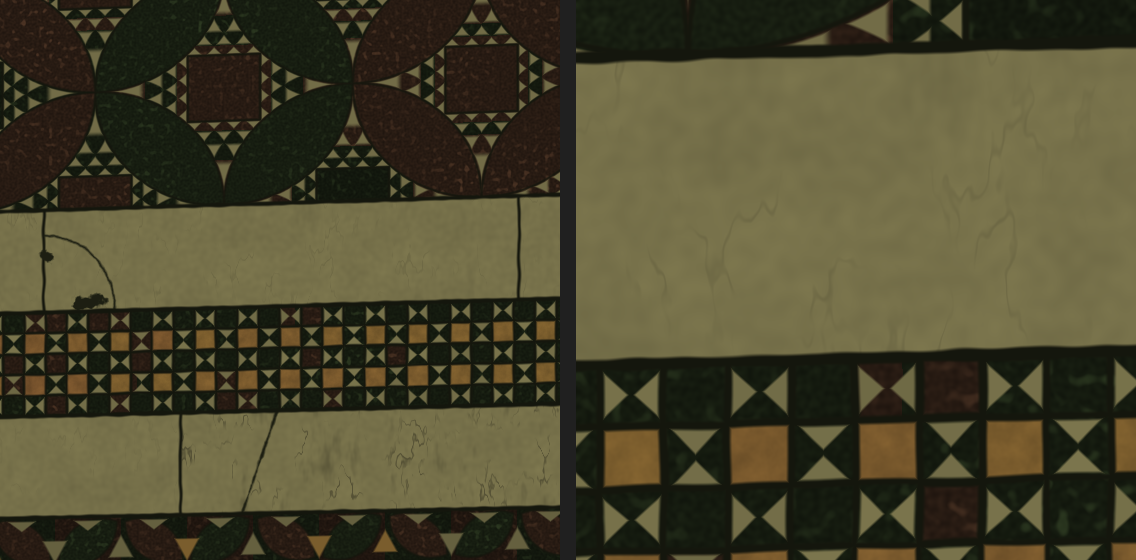
Left: the whole. Right: its middle third, enlarged.
Reproduce this pattern procedurally as a Shadertoy shader.

```glsl
const vec3 GROUT = vec3(.08, .085, .05);
const vec3 MARBLE = vec3(.465, .442, .29);
const vec3 GREEN = vec3(.095, .122, .07);
const vec3 RED = vec3(.165, .112, .078);
const vec3 GOLD = vec3(.48, .365, .175);

float hash(vec2 p) {
    vec3 q = fract(p.xyx * vec3(.1031, .103, .0973));
    q += dot(q, q.yzx + 33.33);
    return fract((q.x + q.y) * q.z);
}
float corner(vec2 cell, vec2 offset) {
    float angle = 6.2832 * hash(cell);
    return dot(vec2(cos(angle), sin(angle)), offset);
}
float gradientNoise(vec2 p) {
    vec2 i = floor(p), f = p - i, u = f * f * (3. - 2. * f), e = vec2(1, 0);
    return mix(mix(corner(i, f), corner(i + e, f - e), u.x),
               mix(corner(i + e.yx, f - e.yx), corner(i + 1., f - 1.), u.x), u.y);
}
float fbm(vec2 p) {
    float sum = 0., amp = 1.;
    for (int i = 0; i < 4; i++, amp *= .55) {
        sum += amp * gradientNoise(p);
        p = p * 2.03 + 17.;
    }
    return sum;
}
float fill(float d, float soft) { return smoothstep(soft, -soft, d); }

// Triangle with its base on y = 0 and apex at y = height
float triangle(vec2 p, float halfWidth, float height) {
    return max(-p.y, (abs(p.x) / halfWidth + p.y / height - 1.) * halfWidth * .8);
}
float segment(vec2 p, vec2 a, vec2 b) {
    vec2 ab = b - a;
    return length(p - a - ab * clamp(dot(p - a, ab) / dot(ab, ab), 0., 1.));
}
// Speckled dark stone
vec3 porphyry(vec3 base, vec2 p) {
    float fleck = smoothstep(.1, .5, gradientNoise(p * 105.)) * (.5 + gradientNoise(p * 7.));
    return base * (.92 + .3 * gradientNoise(p * 230.) + .9 * fleck);
}
// Overlapping circles: petals around stars with square hearts
vec3 starMosaic(vec2 p, float aa) {
    vec2 g = (p - vec2(.4, .1706)) / vec2(.23, .208);
    vec2 even = 2. * round(g * .5), odd = 2. * round((g - 1.) * .5) + 1.;
    vec2 a = abs(g - even), b = abs(g - odd);
    bool nearEven = a.x + a.y < b.x + b.y;
    vec2 centre = nearEven ? even : odd, l = nearEven ? a : b;
    float soft = aa / .22, along = max(l.x, l.y), across = min(l.x, l.y);
    // Star arms in four rows of teeth
    float base = .306, width = 1. - sqrt(max(0., along * (2. - along)));
    float t = 4. * (1. - width / base), row = floor(t), f = t - row;
    float x = abs(mod(across * 4. / base + row, 2.) - 1.);
    float tooth = max(x + f - .83, .12 - f);
    vec3 color = porphyry(hash(centre + row) < .35 ? RED : GREEN * .85, p);
    color = mix(color, MARBLE * .96, fill(tooth, aa / .017) * step(0., t));
    // Heart and petals
    vec3 heart = porphyry(hash(centre + 4.) < .3 ? RED : GREEN * .8, p);
    color = mix(color, GROUT, fill(along - .29, soft));
    color = mix(color, heart, fill(along - .272, soft));
    float petal = length(1. - l) - 1.;
    vec3 petalColor = mod(round(g.x * .5), 2.) < .5 ? GREEN : RED;
    color = mix(color, GROUT, fill(petal - .006, soft));
    return mix(color, porphyry(petalColor, p), fill(petal + .008, soft));
}
// Checker of gold squares, dark squares and paired triangles
vec3 checkMosaic(vec2 p, float aa) {
    p += .0016 * vec2(gradientNoise(p * 23.), gradientNoise(p * 23. + 9.));
    vec2 g = (p - vec2(.0625, .5785)) / vec2(.038, .037);
    vec2 cell = round(g), l = abs(g - cell), parity = mod(cell, 2.);
    float soft = aa / .037, rnd = hash(cell + 31.);
    float square = max(l.x, l.y) - .42 - .04 * rnd;
    float redShare = mix(.45, .12, smoothstep(.1, .6, p.x));
    vec3 tile = porphyry(rnd < redShare ? RED : GREEN * .9, p);
    if (parity.x < parity.y)
        tile = mix(GOLD, vec3(.45, .29, .17), .7 * rnd * (1. - p.x)) * (1. + .15 * fbm(p * 50.));
    vec3 color = mix(GROUT, tile, fill(square, soft));
    vec2 q = parity.y > .5 ? l.yx : l;
    float bow = max(q.y - q.x * .95 + .05, q.x - .43);
    float paired = 1. - abs(parity.x - parity.y);
    return mix(color, MARBLE * (.92 + .12 * rnd), fill(bow, soft) * paired);
}
// Leaning leaves between alternating triangles
vec3 leafBorder(vec2 p, float aa) {
    vec2 g = (p - vec2(.098, .926)) / .118, axis = normalize(vec2(.95, -.65));
    float cell = floor(g.x), side = round(g.x), flip = mod(cell, 2.), soft = aa / .118;
    vec2 q = vec2((g.x - cell - .5) * (1. - 2. * flip), g.y - .38);
    float leaf = length(vec2(abs(dot(q, axis.yx * vec2(-1, 1))) + .35, dot(q, axis))) - .62;
    vec3 color = mix(porphyry(flip > .5 ? GREEN : RED, p) * .8, GROUT, fill(leaf - .025, soft));
    color = mix(color, porphyry(flip > .5 ? RED : GREEN, p), fill(leaf, soft));
    color = mix(color, MARBLE * .85, fill(triangle(vec2(q.x, g.y - .06), .2, .15), soft));
    float y = mod(side, 2.) < .5 ? g.y - .36 : .62 - g.y;
    vec3 stone = mix(MARBLE * .85, GOLD, step(.55, hash(vec2(side, 5))));
    return mix(color, stone, fill(triangle(vec2(g.x - side, y), .18, .33), soft));
}
// Veined marble slabs with butt joints
vec3 slab(vec2 p, float joint, float veining, float aa) {
    float mottle = fbm(p * 13.), stain = fbm(p * vec2(22, 9) + 3.);
    float vein = smoothstep(.07, 0., abs(stain)) * smoothstep(-.1, .5, mottle);
    vec3 color = MARBLE * (1. + .06 * mottle + .05 * gradientNoise(p * 90.));
    color *= 1. - veining * (.4 * vein + .25 * smoothstep(.2, .8, stain));
    float x = p.x - joint + .003 * gradientNoise(p * 30.);
    return mix(color, GROUT, fill(abs(mod(x + .4245, .849) - .4245) - .0025, aa));
}
void mainImage(out vec4 fragColor, in vec2 fragCoord) {
    vec2 p = fragCoord / iResolution.xy;
    p.y = 1. - p.y;
    p.y += p.x * mix(.037, .02, min(p.y / .93, 1.));
    float aa = .0008 + .9 / iResolution.y, crack = 1.;
    vec3 color;
    if (p.y < .378) color = starMosaic(p, aa);
    else if (p.y < .56) {
        color = slab(p, .078, .22, aa);
        float rough = .012 * fbm(p * 30.);
        float arc = abs(length(p - vec2(.074, .553)) - .13 + rough * .3) - .0018;
        float chip = length((p - vec2(.16, .546)) * vec2(.6, 1)) - .014;
        chip = min(chip, length(p - vec2(.086, .461)) - .011) + rough;
        crack = min(max(arc, .078 - p.x), chip);
    } else if (p.y < .745) color = checkMosaic(p, aa);
    else if (p.y < .926) {
        color = slab(p, .323, mix(.15, .75, step(.323, p.x)), aa);
        crack = segment(p, vec2(.495, .745), vec2(.432, .926)) + .004 * fbm(p * 25.) - .0018;
    } else color = leafBorder(p, aa);
    color = mix(color, GROUT * 1.4, fill(crack, aa));
    // Grout beds between the bands
    vec4 beds = abs(p.y - vec4(.378, .56, .745, .926));
    float bed = min(min(beds.x, beds.y), min(beds.z, beds.w)) + .002 * gradientNoise(p * 40.);
    fragColor = vec4(mix(color, GROUT, fill(bed - .0035, aa)), 1);
}
```
